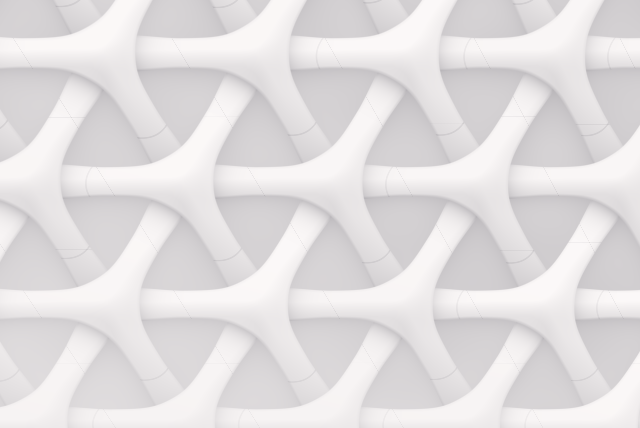
Reproduce this pattern procedurally as a Shadertoy shader.

```glsl
float hash(vec2 p) {
    vec3 q = fract(p.xyx * vec3(0.1031, 0.1030, 0.0973));
    q += dot(q, q.yzx + 33.33);
    return fract((q.x + q.y) * q.z);
}

float noise(vec2 p) {
    vec2 i = floor(p), f = fract(p);
    f = f * f * (3.0 - 2.0 * f);
    return mix(mix(hash(i), hash(i + vec2(1, 0)), f.x),
               mix(hash(i + vec2(0, 1)), hash(i + vec2(1, 1)), f.x), f.y);
}

// Skewed cell coordinates to the triangular lattice
vec2 nodeCentre(vec2 id) {
    return vec2(id.x + 0.5 * id.y, 0.8660 * id.y);
}

// Keeps the node farther from p first
void orderByDistance(inout vec2 far, inout vec2 near, vec2 p) {
    if (distance(p, nodeCentre(far)) < distance(p, nodeCentre(near))) {
        vec2 swapped = far;
        far = near;
        near = swapped;
    }
}

// Paints one three-armed node and its contact shadow over what lies beneath
void paintNode(inout float shade, inout float solid, vec2 p, vec2 id, float aa) {
    p -= nodeCentre(id);
    float total = 0.0, seam = 0.0;
    vec2 round_ = vec2(0), slope = vec2(0);

    for (int i = 0; i < 3; i++) {
        float angle = 1.0472 + 2.0944 * float(i);
        vec2 dir = vec2(cos(angle), sin(angle));
        float t = clamp(dot(p, dir), 0.0, 0.85);
        vec2 off = p - t * dir;
        float w = exp((0.02 * smoothstep(0.5, 0.85, t) - length(off)) / 0.075);
        total += w;
        round_ += w * off / 0.1;
        slope += w * t * dir;

        // Joint line: always on the lower arm, sometimes on the left one
        float rnd = hash(id + 17.0 * float(i) + 40.0);
        float strength = i == 2 ? 1.0 : (i == 1 && rnd > 0.5 ? 0.7 : 0.0);
        float side = dot(off, vec2(-dir.y, dir.x));
        float along = t - 0.59 - 0.05 * rnd + 3.0 * side * side - 0.1 * side;
        seam += strength * (1.0 - smoothstep(0.002, 0.004 + aa, abs(along)));
    }
    float d = -0.075 * log(total) - 0.1;
    round_ /= total;
    slope /= total;
    vec2 outward = round_ / max(1.0, length(round_));

    // Shadow is deepest under the lower edges and weaker on the back wall
    float shadow = clamp(0.11 - 0.13 * outward.y, 0.02, 0.24);
    shade *= 1.0 - shadow * mix(0.3, 1.0, solid) * exp(-max(d, 0.0) / 0.065);

    // Soft light from above over the rounded, descending arms
    float light = dot(outward + 1.35 * slope, vec2(-0.2, 0.98));
    float body = min(0.95 + 0.085 * light, 0.982);
    body -= 0.07 * smoothstep(-0.022, 0.0, d) * (0.35 + max(-outward.y, 0.0));
    body -= 0.06 * seam;
    body += 0.012 * (hash(id + 9.0) - 0.5);

    float cover = 1.0 - smoothstep(-aa, aa, d);
    shade = mix(shade, body, cover);
    solid = max(solid, cover);
}

void mainImage(out vec4 fragColor, in vec2 fragCoord) {
    vec2 uv = fragCoord / iResolution.y;

    // Gentle perspective: the lattice tightens downwards and to the right
    vec2 q = vec2(uv.x - 0.6035, 0.875 - uv.y);
    vec2 p = vec2(1.0 + q.x / (0.3564 - 0.021 * q.y) + 0.1 * q.x * q.x,
                  -0.866 * (q.y / 0.3066 + 0.249 * q.y * q.y));
    float aa = 2.2 / iResolution.y;

    // Three corners of the lattice triangle around this point
    vec2 skew = vec2(p.x - 0.57735 * p.y, 1.1547 * p.y);
    vec2 cell = floor(skew), f = fract(skew);
    vec2 a = cell + (f.x + f.y < 1.0 ? vec2(0) : vec2(1));
    vec2 b = cell + vec2(1, 0);
    vec2 c = cell + vec2(0, 1);
    orderByDistance(a, b, p);
    orderByDistance(b, c, p);
    orderByDistance(a, b, p);

    // Cloudy back wall, then nodes from far to near
    float shade = 0.845 + 0.025 * (noise(p * 3.0) - 0.5) - 0.012 * uv.x;
    float solid = 0.0;
    paintNode(shade, solid, p, a, aa);
    paintNode(shade, solid, p, b, aa);
    paintNode(shade, solid, p, c, aa);

    // Pale haze towards the lower left
    float haze = smoothstep(0.75, 0.0, uv.y + 0.25 * uv.x);
    shade = mix(shade, 0.94, 0.35 * haze);

    // Warm whites, cooler shadows
    vec3 col = vec3(shade, shade - 0.012, shade - 0.012 + 0.06 * (0.96 - shade));
    fragColor = vec4(col, 1.0);
}
```
